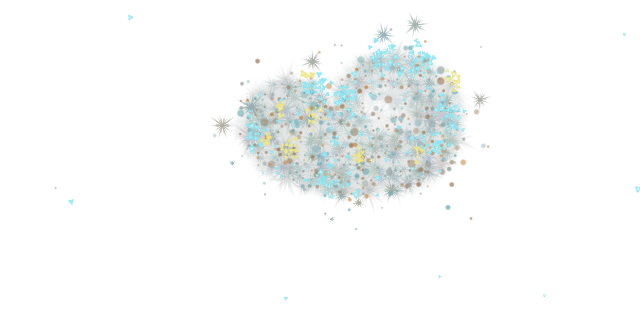
Give the GLSL for this background, as a Shadertoy shader.

```glsl
vec3 hash3(vec2 cell, float seed) {
    vec3 q = fract(vec3(cell.xyx + seed * 17.3) * vec3(0.1031, 0.1030, 0.0973));
    q += dot(q, q.yxz + 33.33);
    return fract((q.xxy + q.yzz) * q.zyx);
}

// Two overlapping lobes and a lower bridge; the rim lies at 1
float lobes(vec2 p) {
    float left = length((p - vec2(0.91, 0.60)) / vec2(0.165, 0.16));
    float right = length((p - vec2(1.235, 0.62)) / vec2(0.215, 0.23));
    float bridge = length((p - vec2(1.08, 0.50)) / vec2(0.22, 0.12));
    return min(left, min(right, bridge));
}

float density(vec2 p) {
    vec2 hole = (p - vec2(1.185, 0.665)) / vec2(0.085, 0.075);
    return smoothstep(1.08, 0.8, lobes(p)) * (1.0 - 0.85 * exp(-dot(hole, hole)));
}

// Thin uneven rays around a soft core
float spikyStar(vec2 d, float radius, float seed) {
    float r = length(d) / radius;
    float a = atan(d.y, d.x);
    float rays = pow(abs(cos(a * 5.0 + seed * 6.0)), 5.0);
    rays *= 0.72 + 0.28 * sin(a * 3.0 + seed * 31.0);
    rays = max(rays, 0.55 * pow(abs(sin(a * 8.0 + seed * 11.0)), 4.0));
    return smoothstep(1.0, 0.1, r / (0.27 + 0.73 * rays));
}

void starLayer(inout vec3 col, vec2 p, float size, float seed, vec3 tint, float alpha) {
    vec2 base = floor(p / size);
    for (int k = 0; k < 9; k++) {
        vec2 cell = base + vec2(k % 3 - 1, k / 3 - 1);
        vec3 h = hash3(cell, seed);
        vec2 centre = (cell + 0.2 + 0.6 * h.xy) * size;
        float cover = density(centre) * step(0.12, h.z);
        float star = spikyStar(p - centre, size * (0.65 + 0.5 * h.z), h.x);
        vec3 shade = tint + 0.10 * (h.yxz - 0.5);
        col = mix(col, shade, star * cover * alpha);
    }
}

// Brown, teal and grey discs, with a sparse fringe beyond the rim
void dotLayer(inout vec3 col, vec2 p, float size, float seed, float alpha) {
    vec2 base = floor(p / size);
    float px = 1.0 / iResolution.y;
    for (int k = 0; k < 9; k++) {
        vec2 cell = base + vec2(k % 3 - 1, k / 3 - 1);
        vec3 h = hash3(cell, seed);
        vec3 g = hash3(cell, seed + 5.0);
        vec2 centre = (cell + 0.15 + 0.7 * h.xy) * size;
        float b = lobes(centre);
        float chance = 0.62 * smoothstep(1.1, 0.9, b) + 0.07 * smoothstep(1.75, 1.2, b);
        float radius = size * mix(0.10, 0.32, g.x * g.x);
        float disc = smoothstep(px, -px, length(p - centre) - radius);
        vec3 tint = g.y < 0.40 ? vec3(0.62, 0.49, 0.36)
                  : g.y < 0.53 ? vec3(0.78, 0.53, 0.24)
                  : g.y < 0.80 ? vec3(0.43, 0.67, 0.71) : vec3(0.57, 0.63, 0.62);
        col = mix(col, tint, disc * step(h.z, chance) * alpha * (0.6 + 0.4 * g.z));
    }
}

// Bright flecks gathered around each hot spot: x, y, spread
float clusters(vec2 p, vec3 spots[8]) {
    float sum = 0.0;
    for (int i = 0; i < 8; i++) {
        vec2 d = (p - spots[i].xy) / spots[i].z;
        sum += exp(-dot(d, d));
    }
    return sum;
}

void glintLayer(inout vec3 col, vec2 p, float size, float seed) {
    vec3 cyanSpots[8] = vec3[8](
        vec3(1.185, 0.81, 0.035), vec3(1.305, 0.797, 0.04), vec3(1.405, 0.65, 0.035),
        vec3(1.355, 0.55, 0.035), vec3(1.075, 0.70, 0.035), vec3(0.985, 0.73, 0.03),
        vec3(0.80, 0.59, 0.03), vec3(1.02, 0.435, 0.025));
    vec3 goldSpots[8] = vec3[8](
        vec3(1.425, 0.747, 0.023), vec3(1.128, 0.508, 0.022), vec3(0.97, 0.77, 0.02),
        vec3(0.905, 0.54, 0.025), vec3(0.87, 0.66, 0.018), vec3(1.315, 0.515, 0.02),
        vec3(0.985, 0.63, 0.025), vec3(0.83, 0.57, 0.02));
    vec2 base = floor(p / size);
    for (int k = 0; k < 9; k++) {
        vec2 cell = base + vec2(k % 3 - 1, k / 3 - 1);
        vec3 h = hash3(cell, seed);
        vec2 centre = (cell + 0.2 + 0.6 * h.xy) * size;
        float gold = clusters(centre, goldSpots);
        float cyan = clusters(centre, cyanSpots) + 0.09 * density(centre);
        vec2 d = p - centre;
        float wobble = 1.0 + 0.3 * sin(3.0 * atan(d.y, d.x) + h.x * 20.0);
        float r = length(d) / (size * (0.35 + 0.3 * h.y) * wobble);
        float fleck = smoothstep(1.0, 0.5, r) * step(h.z, 0.75 * max(gold, cyan));
        vec3 tint = gold > cyan ? vec3(0.94, 0.89, 0.48) : vec3(0.52, 0.90, 0.96);
        col = mix(col, mix(tint, vec3(0.88, 1.0, 0.98), smoothstep(0.6, 0.0, r) * h.x), fleck * 0.9);
    }
}

void mainImage(out vec4 fragColor, in vec2 fragCoord) {
    vec2 p = fragCoord / iResolution.y;
    p.x += 1.0 - 0.5 * iResolution.x / iResolution.y;
    vec3 col = vec3(1.0);

    // Pale haze and the layered body
    col = mix(col, vec3(0.76, 0.78, 0.77), 0.45 * density(p));
    starLayer(col, p, 0.085, 1.0, vec3(0.70, 0.71, 0.69), 0.50);
    starLayer(col, p, 0.055, 2.0, vec3(0.61, 0.68, 0.67), 0.55);
    dotLayer(col, p, 0.040, 3.0, 0.65);
    starLayer(col, p, 0.038, 4.0, vec3(0.56, 0.70, 0.71), 0.45);

    // Single stars along the rim: x, y, radius
    vec3 rimStars[12] = vec3[12](
        vec3(0.695, 0.608, 0.055), vec3(0.786, 0.667, 0.065), vec3(0.977, 0.808, 0.050),
        vec3(1.198, 0.890, 0.052), vec3(1.297, 0.922, 0.053), vec3(1.500, 0.688, 0.045),
        vec3(1.036, 0.315, 0.018), vec3(0.898, 0.440, 0.075), vec3(1.120, 0.367, 0.030),
        vec3(1.068, 0.388, 0.032), vec3(1.224, 0.405, 0.050), vec3(0.727, 0.490, 0.018));
    for (int i = 0; i < 12; i++) {
        float seed = float(i) * 0.37;
        vec3 tint = mix(vec3(0.64, 0.63, 0.57), vec3(0.50, 0.66, 0.69), fract(seed * 1.7));
        float alpha = i == 7 ? 0.3 : 0.85;
        col = mix(col, tint, alpha * spikyStar(p - rimStars[i].xy, rimStars[i].z, seed));
    }

    // Fine dots and glints on top
    dotLayer(col, p, 0.024, 6.0, 0.85);
    glintLayer(col, p, 0.018, 7.0);
    glintLayer(col, p, 0.012, 8.0);
    fragColor = vec4(col, 1.0);
}
```
